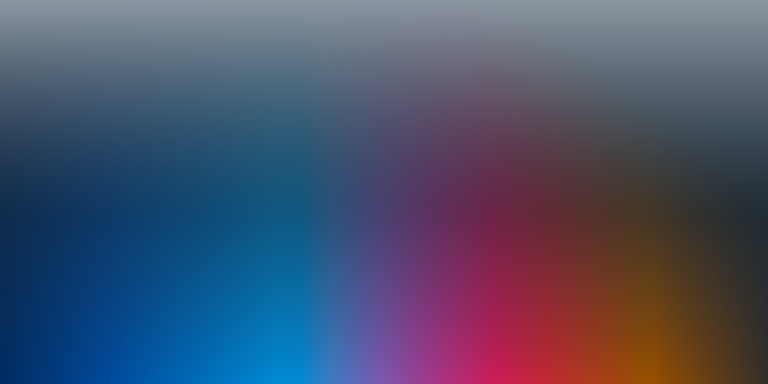
A WebGL 1 fragment shader for this background:

```glsl
precision highp float;

// A blurred spectrum of light rising from the lower edge into grey haze.
// A horizontal colour ramp forms the glow; a curved vertical falloff, shorter
// on the right, blends it into a dark backdrop that pales towards the top.

uniform vec2 u_resolution;

// Blends from one colour to the next between two horizontal positions.
vec3 blendStop(vec3 colour, vec3 next, float start, float end, float x) {
  return mix(colour, next, clamp((x - start) / (end - start), 0.0, 1.0));
}

// Glow colours along the lower edge, left to right.
vec3 spectrum(float x) {
  vec3 navy       = vec3(0.00, 0.17, 0.38);
  vec3 cobalt     = vec3(0.00, 0.29, 0.61);
  vec3 azure      = vec3(0.00, 0.54, 0.83);
  vec3 periwinkle = vec3(0.23, 0.49, 0.77);
  vec3 violet     = vec3(0.48, 0.35, 0.69);
  vec3 magenta    = vec3(0.64, 0.22, 0.55);
  vec3 crimson    = vec3(0.80, 0.11, 0.34);
  vec3 scarlet    = vec3(0.76, 0.16, 0.20);
  vec3 amber      = vec3(0.60, 0.31, 0.00);
  vec3 umber      = vec3(0.20, 0.18, 0.165);

  vec3 colour = blendStop(navy, cobalt, 0.0, 0.14, x);
  colour = blendStop(colour, azure, 0.14, 0.36, x);
  colour = blendStop(colour, periwinkle, 0.39, 0.43, x);
  colour = blendStop(colour, violet, 0.43, 0.495, x);
  colour = blendStop(colour, magenta, 0.495, 0.56, x);
  colour = blendStop(colour, crimson, 0.56, 0.645, x);
  colour = blendStop(colour, scarlet, 0.645, 0.71, x);
  colour = blendStop(colour, amber, 0.71, 0.835, x);
  return blendStop(colour, umber, 0.85, 1.0, x);
}

// Dark slate below, pale grey haze above.
vec3 backdrop(float y) {
  vec3 slate = vec3(0.105, 0.165, 0.215);
  vec3 haze  = vec3(0.55, 0.59, 0.635);
  float lift = clamp((y - 0.42) / 0.58, 0.0, 1.0);
  return mix(slate, haze, pow(lift, 1.3));
}

// Glow strength: full at the lower edge, gone at the height of its reach.
float glowStrength(vec2 uv) {
  float reach = mix(1.0, 0.64, smoothstep(0.58, 1.0, uv.x));
  return pow(clamp(1.0 - uv.y / reach, 0.0, 1.0), 1.3);
}

void main() {
  vec2 uv = gl_FragCoord.xy / u_resolution;
  vec3 colour = mix(backdrop(uv.y), spectrum(uv.x), glowStrength(uv));
  gl_FragColor = vec4(colour, 1.0);
}
```
